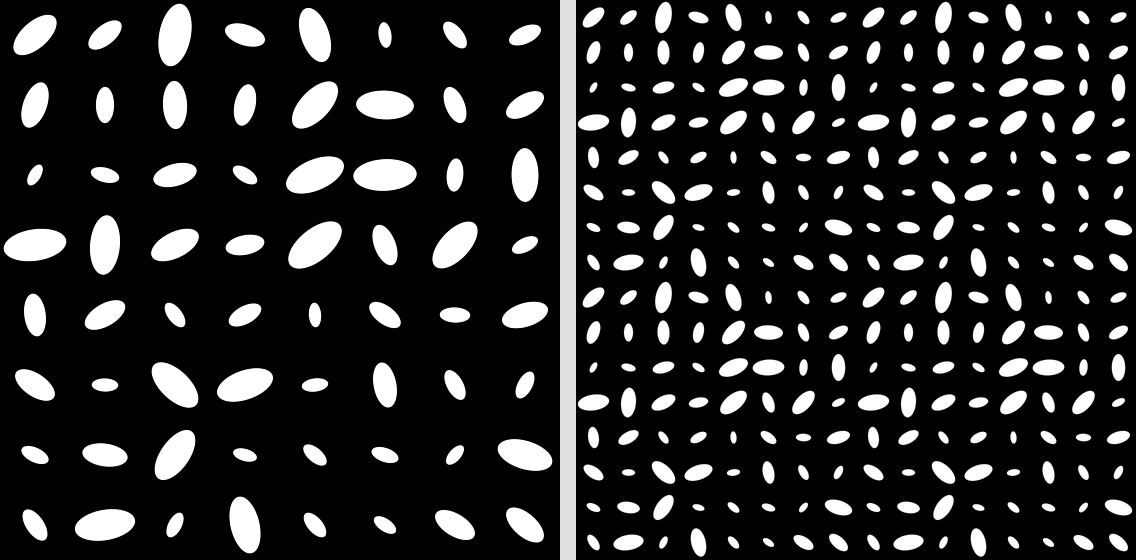
Left, the tile; right, the same tile 2 across and 2 down.
Give the GLSL for this pattern, as a WebGL 1 fragment shader.

```glsl
precision highp float;
// Eight by eight grid of white ellipses on black, each with its own size and tilt.

uniform vec2 u_resolution;

float hash(vec2 cell, float seed) {
    vec3 p = fract(vec3(cell, seed) * vec3(0.1031, 0.1130, 0.0973) + 0.137);
    p += dot(p, p.yzx + 33.33);
    return fract((p.x + p.y) * p.z);
}

mat2 rotation(float angle) {
    float c = cos(angle), s = sin(angle);
    return mat2(c, -s, s, c);
}

// First-order signed distance to an ellipse, negative inside.
float ellipseDistance(vec2 p, vec2 radii) {
    float k = max(length(p / radii), 0.001);
    float slope = max(length(p / (radii * radii)), 0.001);
    return k * (k - 1.0) / slope;
}

void main() {
    // Square cells; indices wrap so the sheet tiles.
    vec2 grid = gl_FragCoord.xy / u_resolution * 8.0;
    vec2 cell = mod(floor(grid), 8.0);
    vec2 local = fract(grid) - 0.5;

    // Per-cell variation: half-length and direction, with fixed 2:1 proportions.
    float halfLength = mix(0.165, 0.46, hash(cell, 3.0));
    float tilt = 3.14159 * hash(cell, 11.0);
    float d = ellipseDistance(rotation(tilt) * local, halfLength * vec2(1.0, 0.5));

    // Edge smoothed over about one pixel.
    float pixel = 8.0 / min(u_resolution.x, u_resolution.y);
    float ink = 1.0 - smoothstep(-0.6 * pixel, 0.6 * pixel, d);
    gl_FragColor = vec4(vec3(ink), 1.0);
}
```
